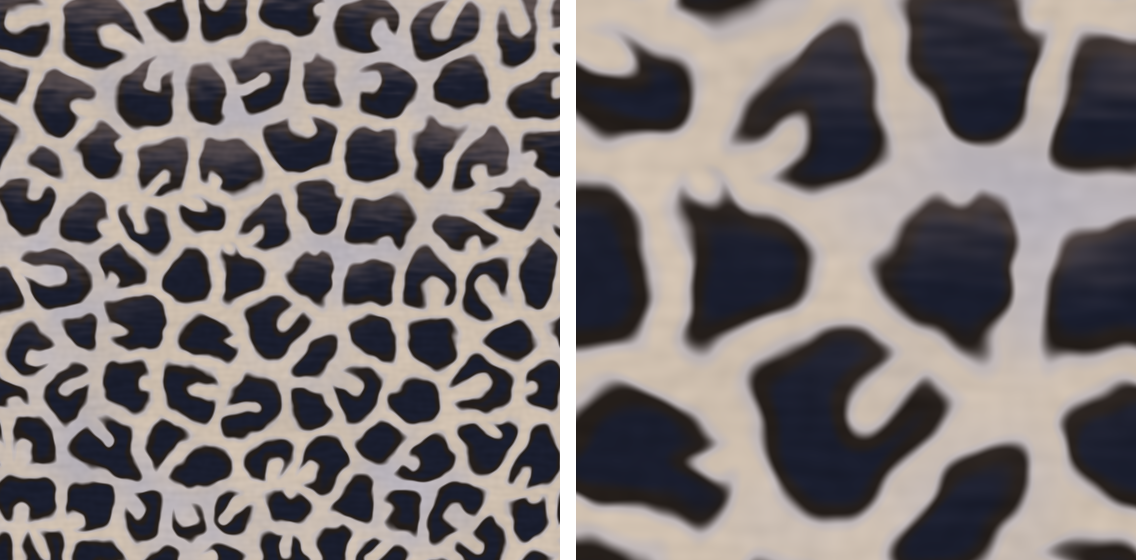
Left, the full canvas; right, a detail of the centre.
Reproduce this pattern procedurally as a three.js fragment shader.

```glsl
// Leopard print: dark rounded spots on pale fur, larger towards the top.
// Spots are inset cells of a weighted Voronoi diagram with rounded corners,
// each cut by a bay to give C shapes, then tinted with sheen and fur noise.
varying vec2 vUv;

vec2 hash2(vec2 p) {
  vec2 q = vec2(dot(p, vec2(127.1, 311.7)), dot(p, vec2(269.5, 183.3)));
  return fract(sin(q) * 43758.545);
}

// Gradient noise, roughly -0.7 to 0.7
float gnoise(vec2 p) {
  vec2 i = floor(p), f = fract(p);
  vec2 u = f * f * f * (f * (f * 6.0 - 15.0) + 10.0);
  vec2 e = vec2(1.0, 0.0);
  float a = dot(hash2(i) * 2.0 - 1.0, f);
  float b = dot(hash2(i + e.xy) * 2.0 - 1.0, f - e.xy);
  float c = dot(hash2(i + e.yx) * 2.0 - 1.0, f - e.yx);
  float d = dot(hash2(i + e.xx) * 2.0 - 1.0, f - e.xx);
  return mix(mix(a, b, u.x), mix(c, d, u.x), u.y);
}

float smin(float a, float b, float k) {
  float h = max(k - abs(a - b), 0.0) / k;
  return min(a, b) - h * h * k * 0.25;
}

// Spot centre in xy, cell weight in z; odd rows are staggered
vec3 spotSite(vec2 id) {
  vec2 jitter = 0.5 + 0.66 * (hash2(id) - 0.5);
  float weight = 0.2 * hash2(id + 41.3).x;
  return vec3(id + jitter + vec2(0.5 * mod(id.y, 2.0), 0.0), weight);
}

// Signed depth inside the nearest spot; also returns its centre
float spotDepth(vec2 p, out vec2 centre) {
  vec2 owner = vec2(0.0);
  float nearest = 1e3;
  for (int j = -2; j <= 2; j++) {
    for (int i = -2; i <= 2; i++) {
      vec2 id = floor(p) + vec2(float(i), float(j));
      vec3 s = spotSite(id);
      float power = dot(p - s.xy, p - s.xy) - s.z;
      if (power < nearest) { nearest = power; owner = id; }
    }
  }
  vec3 own = spotSite(owner);
  centre = own.xy;

  // Soft minimum of the distances to all cell walls
  float walls = 0.0;
  for (int j = -2; j <= 2; j++) {
    for (int i = -2; i <= 2; i++) {
      if (i == 0 && j == 0) continue;
      vec3 s = spotSite(owner + vec2(float(i), float(j)));
      float power = dot(p - s.xy, p - s.xy) - s.z;
      float wall = 0.5 * (power - nearest) / max(length(s.xy - own.xy), 0.05);
      walls += exp(-14.0 * wall);
    }
  }
  float depth = -log(walls) / 14.0 - 0.115 + 0.06 * gnoise(p * 3.3);

  // Bay opening outwards: deep in large cells, a shallow bite in small ones
  vec2 r = hash2(owner + 17.7);
  float angle = 6.2832 * r.x;
  vec2 axis = vec2(cos(angle), sin(angle));
  vec2 q = p - own.xy;
  float start = mix(0.42, 0.0, smoothstep(0.05, 0.15, own.z)) + 0.14 * r.y;
  float across = dot(q, vec2(-axis.y, axis.x));
  float bay = length(vec2(min(dot(q, axis) - start, 0.0), across));
  return smin(depth, bay - 0.1 - 0.07 * r.y, 0.07);
}

void main() {
  vec2 uv = vUv;

  // Cells per canvas falls from 10.4 at the bottom to 8 at the top
  vec2 p = vec2((uv.x - 0.5) * mix(10.4, 8.0, uv.y), uv.y * (10.4 - 1.2 * uv.y));
  p += vec2(23.2, 11.6);
  vec2 warp = vec2(gnoise(p * 1.5), gnoise(p * 1.5 + 31.4));
  warp += 0.3 * vec2(gnoise(p * 4.0 + 7.0), gnoise(p * 4.0 + 53.0));
  p += 0.22 * warp;

  vec2 centre;
  float depth = spotDepth(p, centre);
  float broad = gnoise(uv * 4.0 + 9.0);
  float hair = gnoise(vec2(uv.x * 22.0 + uv.y * 9.0, uv.y * 105.0));
  float grain = gnoise(uv * 75.0);

  // Pale fur: warm sand, cooler in patches and beside the spots
  float cool = smoothstep(-0.15, 0.5, broad + 0.35 * gnoise(uv * 17.0));
  cool = max(cool, 0.75 * smoothstep(-0.09, -0.02, depth));
  vec3 fur = mix(vec3(0.81, 0.75, 0.685), vec3(0.72, 0.70, 0.73), cool);
  fur *= 1.0 + 0.04 * hair + 0.04 * grain + 0.06 * gnoise(uv * 9.0 + 3.0);

  // Dark spots: navy core, brown-black rim, worn grey sheen on upper sides
  float core = smoothstep(0.03, 0.12, depth + 0.08 * gnoise(uv * 13.0));
  vec3 spot = mix(vec3(0.14, 0.115, 0.10), vec3(0.10, 0.115, 0.18), core);
  float sheen = smoothstep(-0.2, 0.45, p.y - centre.y + 0.25 * hair);
  sheen *= smoothstep(0.25, 0.95, uv.y + 0.4 * broad);
  spot = mix(spot, vec3(0.38, 0.33, 0.33), 0.9 * sheen);
  spot *= 1.0 + 0.16 * hair + 0.1 * grain;

  float cover = smoothstep(-0.035, 0.03, depth);
  gl_FragColor = vec4(mix(fur, spot, cover), 1.0);
}
```
